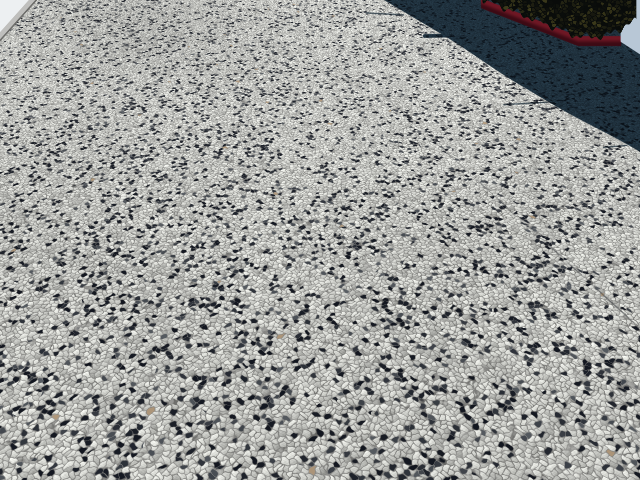
Write a WebGL 2 fragment shader that draws this texture.

```glsl
#version 300 es
precision highp float;

uniform vec2 u_resolution;
out vec4 fragColor;

vec3 hash3(vec2 cell) {
    vec3 q = fract(cell.xyx * vec3(0.1031, 0.1030, 0.0973));
    q += dot(q, q.yxz + 33.33);
    return fract((q.xxy + q.yzz) * q.zyx);
}

// Soft step over about one pixel
float above(float d) {
    float w = 0.8 / u_resolution.y;
    return smoothstep(-w, w, d);
}

float segment(vec2 p, vec2 a, vec2 b) {
    vec2 ab = b - a;
    return length(p - a - ab * clamp(dot(p - a, ab) / dot(ab, ab), 0.0, 1.0));
}

float stroke(vec2 p, vec2 a, vec2 b, float halfWidth) {
    return above(halfWidth - segment(p, a, b));
}

float waves(vec2 p) {
    return sin(p.x * 7.0 + 2.0 * sin(p.y * 5.0)) * sin(p.y * 9.0 + 1.7 * sin(p.x * 4.0))
         + 0.5 * sin(p.x * 19.0 + p.y * 11.0) * sin(p.y * 23.0 - p.x * 8.0);
}

// Cellular noise: xy = offset from stone centre, z = border gap; id = stone
vec3 cells(vec2 p, out vec2 id) {
    vec2 base = floor(p), nearest = vec2(0.0);
    float f1 = 9.0, f2 = 9.0;
    for (int j = -1; j <= 1; j++)
    for (int i = -1; i <= 1; i++) {
        vec2 cell = base + vec2(i, j);
        vec2 offset = p - cell - hash3(cell).xy;
        float d = length(offset);
        if (d < f1) {
            f2 = f1; f1 = d; nearest = offset; id = cell;
        } else f2 = min(f2, d);
    }
    return vec3(nearest, f2 - f1);
}

// Stones laid on a plane receding to a horizon above the canvas
vec3 pebbles(vec2 p) {
    vec2 ground = 122.0 * vec2(p.x - 0.667, 1.8) / (1.65 - p.y);
    vec2 id;
    vec3 c = cells(ground + 0.17 * sin(ground.yx * 2.3) + 0.07 * sin(ground.yx * 6.1 + 1.0), id);
    vec3 rnd = hash3(id + 71.0);
    float darkShare = 0.175 + 0.035 * waves(p) + 0.03 * waves(p * 3.1 + 2.0) - 0.02 * p.y;
    float body = smoothstep(0.0, 0.27, c.z);
    vec3 mortar = vec3(0.49, 0.49, 0.48) + 0.2 * (rnd.z - 0.45);
    vec3 stone = vec3(0.8, 0.805, 0.785) * (0.8 + 0.29 * sqrt(rnd.y));
    stone += 0.14 * dot(c.xy, vec2(-0.5, 0.8)) + 0.03 * sin(ground.x * 9.0 + 3.0 * sin(ground.y * 7.0));
    stone = mix(stone, vec3(0.66, 0.57, 0.46), step(0.9985, rnd.x));
    if (rnd.x < darkShare) {
        stone = mix(vec3(0.06, 0.075, 0.11), vec3(0.33, 0.35, 0.37), rnd.z * rnd.z);
        body = smoothstep(0.0, 0.14, c.z) * (1.0 - smoothstep(0.5, 0.75, length(c.xy)));
    }
    return mix(mortar, stone, body);
}

vec3 foliage(vec2 p) {
    vec2 id;
    vec3 c = cells(p * vec2(120.0, 140.0), id);
    float leaf = hash3(id).z;
    return mix(vec3(0.035, 0.045, 0.04), vec3(0.25, 0.24, 0.11),
               leaf * leaf * smoothstep(0.0, 0.4, c.z));
}

void main() {
    vec2 p = gl_FragCoord.xy / u_resolution.y;
    p.x += 0.6667 - 0.5 * u_resolution.x / u_resolution.y;

    // Paving, four samples to calm the far grain
    vec3 color = vec3(0.0);
    for (int i = 0; i < 4; i++) {
        vec2 jitter = vec2(i & 1, i >> 1) * 0.5 - 0.25;
        color += 0.25 * pebbles(p + jitter / u_resolution.y);
    }
    color *= 1.0 + 0.02 * waves(p * 0.7);
    vec2 stain = (p - vec2(0.33, 0.94)) * vec2(4.0, 9.0);
    color *= 1.0 - 0.1 * exp(-dot(stain, stain));
    color += 0.06 * smoothstep(0.4, 1.0, p.y) + 0.012;

    // Expansion joint
    float joint = stroke(p, vec2(0.79, 0.81), vec2(1.34, 0.31), 0.0013);
    float wear = 0.6 + 0.4 * sin(p.x * 90.0 + 2.0 * sin(p.x * 37.0));
    color = mix(color, vec3(0.3, 0.31, 0.32), joint * wear * (0.2 + 0.5 * smoothstep(0.8, 1.1, p.x)));

    // Cast shadow with small slivers along its edge
    float edge = 1.0 - 0.593 * (p.x - 0.8) - 0.009 * smoothstep(0.92, 1.08, p.x) * (1.0 - smoothstep(1.15, 1.33, p.x));
    float shade = above(p.y - edge);
    shade = max(shade, stroke(p, vec2(0.885, 0.925), vec2(0.93, 0.926), 0.004));
    shade = max(shade, 0.8 * stroke(p, vec2(0.764, 0.973), vec2(0.84, 0.969), 0.0014));
    shade = max(shade, 0.8 * stroke(p, vec2(1.05, 0.782), vec2(1.14, 0.787), 0.0014));
    shade = max(shade, 0.8 * stroke(p, vec2(1.258, 0.693), vec2(1.305, 0.697), 0.0014));
    color = mix(color, vec3(0.02, 0.035, 0.05) + color * vec3(0.135, 0.205, 0.255), shade);

    // Planter: bush behind a red kerb
    float kerbFoot = max(0.983 - 0.39 * (p.x - 1.002), 0.904);
    float kerbSpan = above(p.x - 1.002) * above(1.294 - p.x);
    float leafEdge = 0.005 * sin(p.x * 130.0) + 0.004 * sin(p.x * 310.0);
    float bushFoot = kerbFoot + 0.02 + 0.5 * max(p.x - 1.26, 0.0) + leafEdge;
    float bush = above(p.y - bushFoot) * above(p.x - 1.005) * above(1.322 + leafEdge - p.x);
    vec3 red = mix(vec3(0.24, 0.04, 0.08), vec3(0.43, 0.09, 0.14), smoothstep(0.004, 0.016, p.y - kerbFoot));
    color = mix(color, red, kerbSpan * above(p.y - kerbFoot) * above(kerbFoot + 0.021 - p.y));

    // White walls at the two upper corners
    float rightWall = above(p.x - 1.293 - 0.43 * max(p.y - 0.93, 0.0)) * above(p.y - 0.913 + 0.65 * (p.x - 1.293));
    color = mix(color, vec3(0.72, 0.78, 0.84), rightWall);
    color = mix(color, foliage(p), bush);
    float leftWall = p.y - 0.913 - 1.115 * p.x;
    color = mix(color, vec3(0.43, 0.43, 0.42), above(leftWall));
    color = mix(color, vec3(0.75, 0.75, 0.74), above(leftWall - 0.005));
    color = mix(color, vec3(0.93, 0.94, 0.95), above(leftWall - 0.02));

    fragColor = vec4(clamp(color, 0.0, 1.0), 1.0);
}
```
